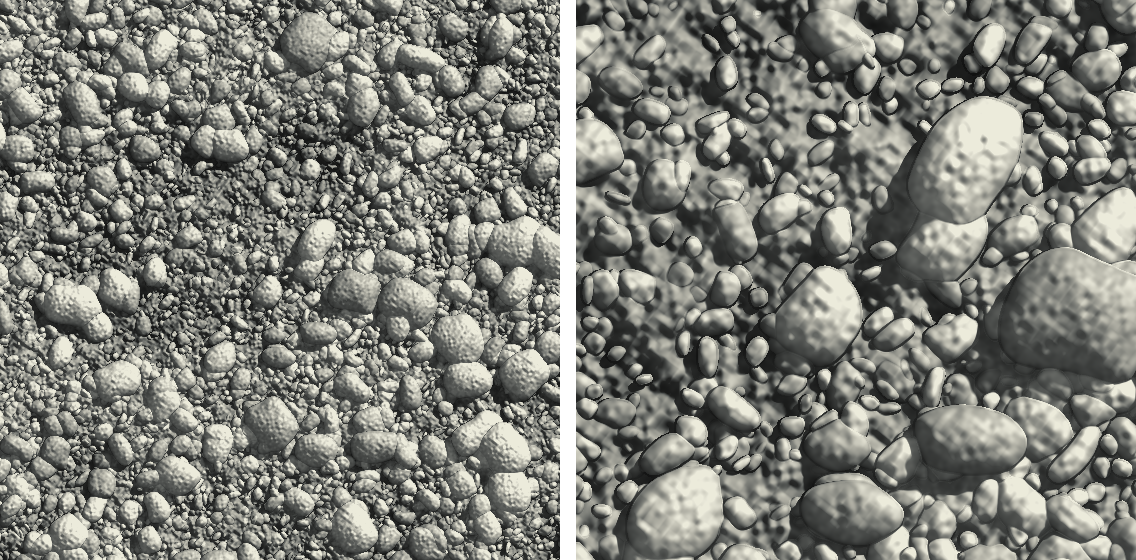
Left, the full canvas; right, a detail of the centre.
A Shadertoy shader for this texture:

```glsl
const int LAYERS = 5;              // stone sizes, from cobbles to grit
const float FIRST_FREQ = 11.5;     // cells per canvas for the largest stones
const float FREQ_STEP = 1.62;
const float RARE = 0.40, COMMON = 0.80;   // share of filled cells, large to small
const float JITTER = 0.6;
const vec2 SUN_DIR = vec2(0.72, 0.69);    // towards the light, upper right
const float SUN_SLOPE = 0.60;
const int SHADOW_STEPS = 6;
const float SHADOW_SOFT = 0.0022;
const float HIGHEST = 0.085;       // no stone rises above this
const float NORMAL_EPS = 0.0014;
const float SUN_GAIN = 0.72;
const float SOIL_TONE = 0.80;
const float SPECKLE = 0.26;
const vec3 SHADE_TINT = vec3(0.975, 1.01, 0.985);
const vec3 SUN_TINT = vec3(1.005, 1.0, 0.935);
const mat2 GRAIN_TURN = mat2(0.8, 0.6, -0.6, 0.8);

vec4 hash4(vec2 p) {
    vec4 v = fract(p.xyxy * vec4(0.1031, 0.1030, 0.0973, 0.1099));
    v += dot(v, v.wzxy + 33.33);
    return fract((v.xxyz + v.yzzw) * v.zywx);
}

float hash1(vec2 p) {
    vec3 v = fract(p.xyx * 0.1031);
    v += dot(v, v.yzx + 33.33);
    return fract((v.x + v.y) * v.z);
}

float noise(vec2 p) {
    vec2 i = floor(p), f = fract(p);
    f = f * f * (3.0 - 2.0 * f);
    return mix(mix(hash1(i), hash1(i + vec2(1, 0)), f.x),
               mix(hash1(i + vec2(0, 1)), hash1(i + vec2(1, 1)), f.x), f.y);
}

// Broad areas rich in stones (1) or in loose soil (0)
float stoniness(vec2 p) {
    float wave = sin(5.0 * p.x + 2.0 * sin(4.0 * p.y + 1.0)) * cos(4.3 * p.y + 1.5 * p.x);
    return 0.55 + 0.45 * wave;
}

// Height (x) and tone (y) of the ground with all its stones
vec2 gravel(vec2 p) {
    vec2 turned = GRAIN_TURN * p;
    float ground = 0.022 * noise(p * 7.0);
    float clumps = 0.015 * noise(turned * 38.0) + 0.009 * noise(p * 88.0 + 9.0);
    float grain = noise(turned * 190.0 + 31.0) - 0.5;
    vec2 warped = p + 0.012 * (vec2(noise(p * 32.0), noise(p * 32.0 + 57.0)) - 0.5);
    vec2 top = vec2(clumps - 0.002 + 0.005 * grain, SOIL_TONE);
    float rich = mix(0.4, 1.25, stoniness(floor(p * 24.0) / 24.0));
    rich = mix(0.4, 1.25, stoniness(p));

    float freq = FIRST_FREQ;
    for (int i = 0; i < LAYERS; i++) {
        float level = float(i) / float(LAYERS - 1);
        float share = mix(RARE, COMMON, level);
        vec2 q = warped * freq + vec2(0.37, 0.71) * float(i);
        vec2 corner = floor(q - 0.5);
        for (int j = 0; j < 4; j++) {
            vec2 cell = corner + vec2(j & 1, j >> 1);
            vec4 b = hash4(cell + 53.0 * float(i) + 171.0);
            if (b.x > share * 1.25) continue;
            if (b.x > share * mix(0.4, 1.25, stoniness(cell / freq))) continue;

            // Rounded, tilted stone in its own axes
            vec4 a = hash4(cell + 37.0 * float(i) + 11.0);
            vec2 axis = normalize(a.zw - 0.5 + 0.001);
            vec2 d = q - cell - 0.5 - JITTER * (a.xy - 0.5);
            float radius = mix(0.34, 0.60, b.y);
            d = vec2(dot(d, axis), dot(d, vec2(-axis.y, axis.x))) / radius;
            d.y /= mix(0.52, 0.95, b.z);
            vec2 e = d * d;
            float inside = 1.0 - dot(e, 0.7 + 0.3 * e);
            if (inside <= 0.0) continue;
            float size = radius / freq;
            float height = size * (0.85 * sqrt(inside) + 0.4 * dot(d, a.xz - 0.5));
            height += 0.003 + 0.010 * b.w + 0.0026 * grain;
            if (height > top.x) top = vec2(height, mix(0.8, 1.12, fract(7.0 * (a.x + b.w))));
        }
        freq *= FREQ_STEP;
    }
    top.x += ground;
    return top;
}

// Share of sunlight that reaches a surface point
float sunlight(vec2 p, float height) {
    float block = 0.0;
    for (int k = 1; k <= SHADOW_STEPS; k++) {
        float t = 0.001 + 0.0014 * float(k * k);
        float ray = height + t * SUN_SLOPE + 0.0003;
        if (ray > HIGHEST || block > SHADOW_SOFT) break;
        block = max(block, gravel(p + SUN_DIR * t).x - ray);
    }
    return 1.0 - smoothstep(0.0, SHADOW_SOFT, block);
}

void mainImage(out vec4 fragColor, in vec2 fragCoord) {
    vec2 p = fragCoord / iResolution.y;
    vec2 here = gravel(p);
    vec2 right = gravel(p + vec2(NORMAL_EPS, 0));
    vec2 above = gravel(p + vec2(0, NORMAL_EPS));
    vec3 normal = normalize(vec3(here.x - right.x, here.x - above.x, NORMAL_EPS));
    float facing = max(dot(normal, normalize(vec3(SUN_DIR, SUN_SLOPE))), 0.0);
    float sun = facing > 0.0 ? facing * sunlight(p, here.x) : 0.0;

    // Sky light fades in the deep gaps
    float open = smoothstep(0.008, 0.042, here.x);
    float sky = mix(0.12, 0.33, open) * (0.7 + 0.4 * normal.z);

    // Averaged tone softens the stone edges
    float tone = (here.y + right.y + above.y) / 3.0;
    tone *= 1.0 + SPECKLE * (noise(GRAIN_TURN * p * 290.0) - 0.5);
    float light = min(tone * (sky + SUN_GAIN * sun), 0.92);
    fragColor = vec4(light * mix(SHADE_TINT, SUN_TINT, smoothstep(0.2, 0.75, light)), 1.0);
}
```
